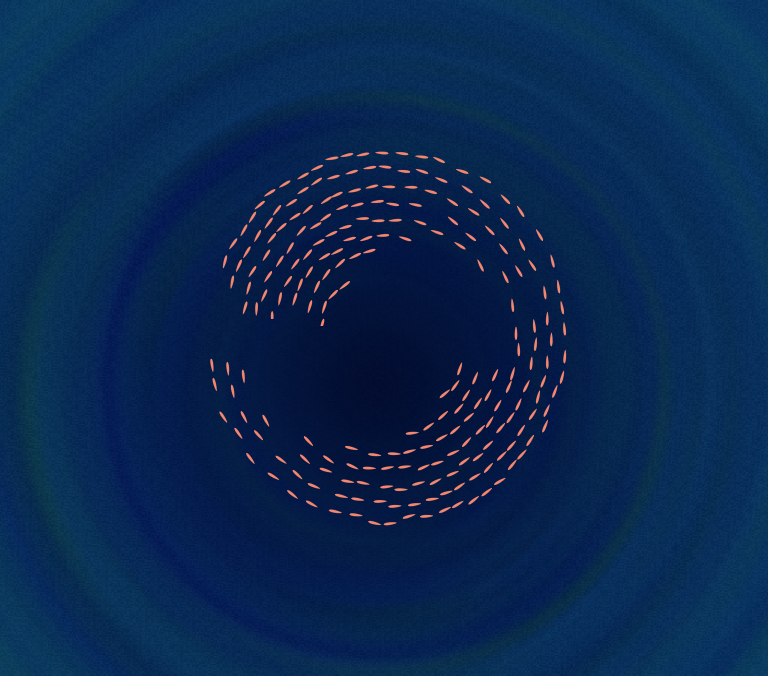
Reproduce this background procedurally as a WebGL 2 fragment shader.

```glsl
#version 300 es
precision highp float;
// A shoal of small coral darts circling over deep blue water.
// Water: a radial gradient tinted by noisy concentric bands, plus fine grain.
// Shoal: jittered cells on concentric rings, cut by a two-armed spiral edge.

#define WATER_CENTER vec2(-0.009, -0.068)
#define SHOAL_CENTER vec2(0.004, 0.003)
#define OUTER_RADIUS 0.269
#define RING_GAP 0.0242
#define RING_COUNT 9
#define DART_SPACING 0.0298
#define DART_LENGTH 0.0195
#define DART_WIDTH 0.0029
#define DART_COLOR vec3(0.96, 0.53, 0.44)
#define GRAIN 0.035

uniform vec2 u_resolution;
out vec4 fragColor;

const float TAU = 6.2831853;
const float START_ANGLE = 3.0;

float hash(vec2 p) {
    return fract(sin(dot(p, vec2(127.1, 311.7))) * 43758.5453);
}

float noise(vec2 p) {
    vec2 i = floor(p), f = fract(p);
    f = f * f * (3.0 - 2.0 * f);
    return mix(mix(hash(i), hash(i + vec2(1, 0)), f.x),
               mix(hash(i + vec2(0, 1)), hash(i + vec2(1, 1)), f.x), f.y);
}

// Soft band around radius c with half width w
float band(float r, float c, float w) {
    float d = (r - c) / w;
    return exp(-d * d);
}

vec3 water(vec2 p) {
    vec2 q = p - WATER_CENTER;
    float r = length(q);
    vec2 dir = q / max(r, 1e-4);

    vec3 col = mix(vec3(0.008, 0.05, 0.19), vec3(0.014, 0.10, 0.27), smoothstep(0.0, 0.24, r));
    col = mix(col, vec3(0.033, 0.185, 0.35), smoothstep(0.2, 0.5, r));
    col = mix(col, vec3(0.037, 0.225, 0.375), smoothstep(0.52, 0.78, r));

    // Bands that drift slowly in strength around the circle
    float turn = dot(dir, vec2(0.9, 0.6)) + 3.0;
    float wide = noise(vec2(r * 24.0, turn)) - 0.5;
    float fine = noise(vec2(r * 65.0, turn * 1.3 + 9.0)) - 0.5;
    float hue = noise(vec2(r * 38.0, turn * 1.6 + 21.0)) - 0.5;
    float strength = smoothstep(0.0, 0.4, r);
    col += strength * (wide * vec3(0.012, 0.04, 0.02) + fine * vec3(0.008, 0.025, 0.03));
    col += strength * hue * vec3(0.008, 0.03, -0.04);

    // Indigo and green rings, strongest on the left
    float left = smoothstep(0.3, -0.9, dir.x);
    col += band(r, 0.405, 0.025) * mix(0.3, 0.8, left) * vec3(-0.005, -0.045, 0.008);
    col += band(r, 0.52, 0.018) * smoothstep(-0.7, -1.0, dir.x) * vec3(0.01, 0.025, -0.05);
    col += band(r, 0.425, 0.012) * (1.0 - left) * vec3(0.012, 0.03, -0.02);

    float grain = hash(floor(p * 450.0) + 500.0) - 0.5;
    return col + grain * GRAIN * mix(0.3, 1.0, smoothstep(0.1, 0.5, r));
}

// Inner edge of the shoal: two spiral arms, t runs clockwise
float innerRadius(float t) {
    float upperArm = 0.066 + 0.0424 * t;
    float lowerArm = 0.113 + 0.0466 * (t - 3.63);
    return mix(upperArm, lowerArm, smoothstep(3.0, 3.5, t));
}

// Slim leaf along x, fullest a little ahead of its middle
float dart(vec2 p) {
    float h = clamp(p.x / DART_LENGTH + 0.5, 0.0, 1.0);
    float width = DART_WIDTH * sqrt(h) * sqrt(1.0 - h * h * h);
    return max(abs(p.y) - width, abs(p.x) - 0.5 * DART_LENGTH);
}

float shoal(vec2 p) {
    vec2 q = (p - SHOAL_CENTER) * vec2(1.02, 0.985);
    float t = mod(START_ANGLE - atan(q.y, q.x), TAU);
    // Warp the angle so that cells crowd together in each arm
    float u = t - 0.125 * cos(2.0 * t);
    float dist = 1.0;
    for (int k = 0; k < RING_COUNT; k++) {
        float ring = OUTER_RADIUS - RING_GAP * float(k);
        float stepAngle = TAU / floor(TAU * ring / DART_SPACING);
        for (int j = -1; j <= 1; j++) {
            vec2 id = vec2(floor(u / stepAngle) + float(j), float(k));
            float cellU = (id.x + 0.5 + 0.35 * (hash(id + 3.7) - 0.5)) * stepAngle;
            float cellT = cellU + 0.125 * cos(2.0 * cellU);
            cellT = cellU + 0.125 * cos(2.0 * cellT);
            float radius = ring + 0.009 * (hash(id + 8.3) - 0.5);

            // Skip the gap, the hollow middle and some cells in sparse parts
            float density = 1.0 + 0.25 * sin(2.0 * cellT);
            bool kept = k == 0 || hash(id + 5.1) < 0.35 + 0.6 * density;
            float first = max(0.0, 3.5 * (ring - 0.21));
            if (!kept || cellT < first || cellT > 6.08 || ring < innerRadius(cellT)) continue;

            float a = START_ANGLE - cellT;
            vec2 d = q - radius * vec2(cos(a), sin(a));
            float heading = a - 0.25 * TAU + 0.35 * (hash(id + 1.9) - 0.5);
            vec2 along = vec2(cos(heading), sin(heading));
            dist = min(dist, dart(vec2(dot(d, along), dot(d, vec2(-along.y, along.x)))));
        }
    }
    return dist;
}

void main() {
    vec2 p = (gl_FragCoord.xy - 0.5 * u_resolution) / u_resolution.y;
    float edge = 0.7 / u_resolution.y;
    float mask = 1.0 - smoothstep(-edge, edge, shoal(p));
    fragColor = vec4(mix(water(p), DART_COLOR, mask), 1.0);
}
```
